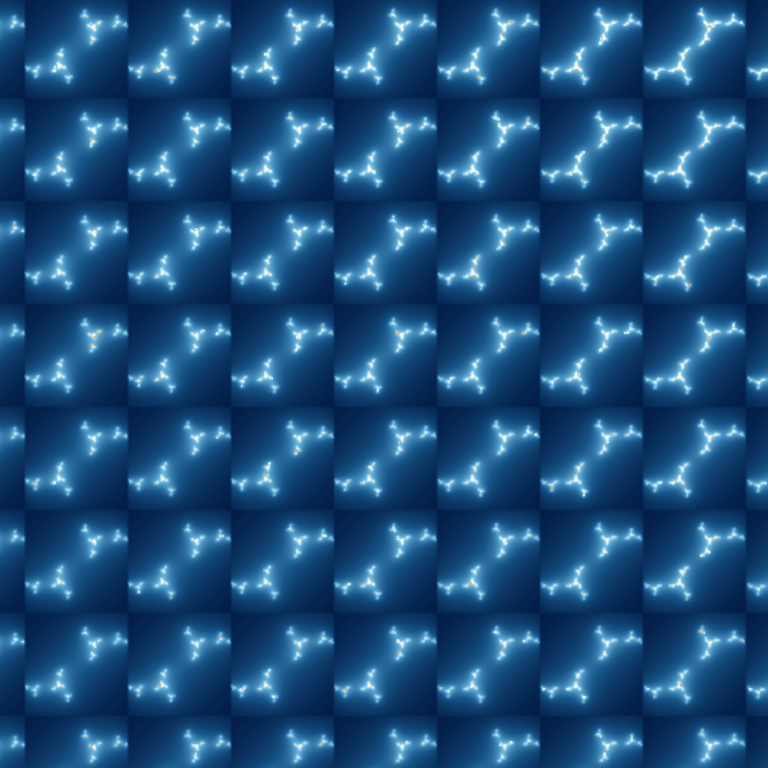
Give the GLSL for this pattern, as a three.js fragment shader.

```glsl
// A grid of glowing quadratic Julia dusts on deep blue, one per square tile.
// Each tile shifts the Julia constant slightly; the escape potential of the
// orbit is averaged over a small neighbourhood and mapped to a blue ramp.
varying vec2 vUv;

const float TILE = 0.13411;                  // tile side in canvas units
const vec2 GRID_ORIGIN = vec2(0.0326, 0.0677);
const vec2 MIDDLE_TILE = vec2(3.0);
const float HALF_SPAN = 1.5;                 // half tile side in the complex plane
const float SOFTNESS = 0.0012;               // sample spacing in canvas units
const float SPECK_CELLS = 190.0;
const int MAX_STEPS = 13;

float hash(vec2 p) {
  vec3 q = fract(p.xyx * vec3(0.1031, 0.1030, 0.0973));
  q += dot(q, q.yzx + 33.33);
  return fract((q.x + q.y) * q.z);
}

vec2 complexSquare(vec2 z) {
  return vec2(z.x * z.x - z.y * z.y, 2.0 * z.x * z.y);
}

// Smooth escape level: minus log2 of the Green potential at z
float escapeLevel(vec2 z, vec2 c) {
  for (int i = 0; i < MAX_STEPS; i++) {
    if (dot(z, z) > 200.0) return float(i) - log2(0.5 * log(dot(z, z)));
    z = complexSquare(z) + c;
  }
  return float(MAX_STEPS) - 2.0;
}

// Constant drifts toward a connected set to the right and upward
vec2 juliaConstant(vec2 tileId) {
  return vec2(-0.33, -1.16) + (tileId - MIDDLE_TILE) * vec2(0.028, 0.012);
}

float tileLevel(vec2 uv) {
  vec2 p = (uv - GRID_ORIGIN) / TILE;
  vec2 z = (fract(p) - 0.5) * 2.0 * HALF_SPAN;
  return escapeLevel(z, juliaConstant(floor(p)));
}

// Average over a 3 by 3 neighbourhood
float softLevel(vec2 uv) {
  float sum = 0.0;
  for (int y = -1; y <= 1; y++) {
    for (int x = -1; x <= 1; x++) {
      sum += tileLevel(uv + vec2(float(x), float(y)) * SOFTNESS);
    }
  }
  return sum / 9.0;
}

float ramp(float a, float b, float x) {
  return clamp((x - a) / (b - a), 0.0, 1.0);
}

vec3 glowColor(float level) {
  vec3 navy = vec2(0.0, 0.09).xyy + vec3(0.0, 0.0, 0.16);
  vec3 ocean = vec3(0.09, 0.33, 0.53);
  vec3 sky = vec3(0.30, 0.59, 0.77);
  vec3 ice = vec3(0.49, 0.75, 0.88);
  vec3 white = vec3(0.94, 0.98, 0.96);
  vec3 color = mix(navy, ocean, ramp(0.0, 2.8, level));
  color = mix(color, sky, ramp(2.8, 5.1, level));
  color = mix(color, ice, ramp(5.1, 7.0, level));
  return mix(color, white, ramp(7.0, 9.5, level));
}

// Sparse soft dots, pale or amber, only on the bright cores
vec3 addSpecks(vec3 color, vec2 uv, float level) {
  vec2 p = uv * SPECK_CELLS;
  vec2 cell = floor(p);
  float dotMask = 1.0 - smoothstep(0.2, 0.6, length(fract(p) - 0.5));
  float chosen = step(0.9, hash(cell));
  float core = smoothstep(5.6, 6.6, level);
  vec3 pale = vec3(0.88, 0.96, 0.95);
  vec3 amber = vec3(0.78, 0.66, 0.50);
  vec3 tint = mix(pale, amber, step(0.6, hash(cell + 71.0)));
  return mix(color, tint, 0.8 * dotMask * chosen * core);
}

void main() {
  float level = softLevel(vUv);
  vec3 color = addSpecks(glowColor(level), vUv, level);
  gl_FragColor = vec4(color, 1.0);
}
```
